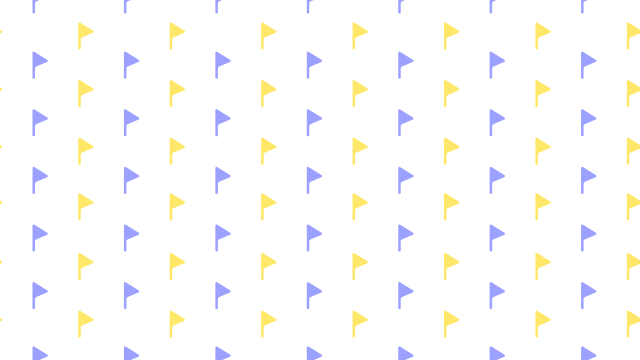
Write a Shadertoy shader that draws this pattern.

```glsl
// Staggered columns of small blue and yellow pennant flags on white.
#define VIEW_HEIGHT 432.0
#define COLUMN_PITCH (768.0 / 7.0)
#define ROW_PITCH 69.15
#define ROWS 6.0
#define MARGIN 18.0
#define POLE_RADIUS 1.5
#define POLE_FOOT 30.9
#define FILLET 2.0
#define BLUE_START vec2(39.0, 62.0)
#define YELLOW_START vec2(93.9, 27.0)
#define BLUE vec3(0.61, 0.63, 1.0)
#define YELLOW vec3(1.0, 0.91, 0.41)

float segmentDistance(vec2 p, vec2 a, vec2 b) {
    vec2 ab = b - a;
    return length(p - a - ab * clamp(dot(p - a, ab) / dot(ab, ab), 0.0, 1.0));
}

float cross2(vec2 a, vec2 b) {
    return a.x * b.y - a.y * b.x;
}

// Signed distance to a triangle whose corners run clockwise on screen, y down
float triangleDistance(vec2 p, vec2 a, vec2 b, vec2 c) {
    float edge = min(segmentDistance(p, a, b),
                 min(segmentDistance(p, b, c), segmentDistance(p, c, a)));
    float inside = min(cross2(b - a, p - a),
                   min(cross2(c - b, p - b), cross2(a - c, p - c)));
    return inside > 0.0 ? -edge : edge;
}

float smoothMin(float a, float b, float k) {
    float h = max(k - abs(a - b), 0.0) / k;
    return min(a, b) - 0.25 * h * h * k;
}

// Flag with its top left corner at the origin, y down
float flagDistance(vec2 p) {
    float r = POLE_RADIUS;
    float cloth = triangleDistance(p, vec2(r), vec2(16.8, 11.0), vec2(r, 17.5)) - r;
    float pole = segmentDistance(p, vec2(r, 12.0), vec2(r, POLE_FOOT)) - r;
    return max(smoothMin(cloth, pole, FILLET), -p.x);
}

// Columns repeat across; one row of each set sits off the even spacing
float flagSet(vec2 p, vec2 start, float oddRow, float oddShift) {
    vec2 q = p - start + MARGIN;
    q.x = mod(q.x, COLUMN_PITCH);
    q.y = mod(q.y, VIEW_HEIGHT);
    float row = min(floor(q.y / ROW_PITCH), ROWS - 1.0);
    q.y -= row * ROW_PITCH;
    if (row == oddRow) q.y -= oddShift;
    return flagDistance(q - MARGIN);
}

float coverage(float d, float pixel) {
    return clamp(0.5 - d / pixel, 0.0, 1.0);
}

void mainImage(out vec4 fragColor, in vec2 fragCoord) {
    float pixel = VIEW_HEIGHT / iResolution.y;
    vec2 p = vec2(fragCoord.x, iResolution.y - fragCoord.y) * pixel;

    float blueFlags = flagSet(p, BLUE_START, 5.0, 8.0);
    float yellowFlags = flagSet(p, YELLOW_START, 3.0, -2.4);

    vec3 color = vec3(1.0);
    color = mix(color, BLUE, coverage(blueFlags, pixel));
    color = mix(color, YELLOW, coverage(yellowFlags, pixel));
    fragColor = vec4(color, 1.0);
}
```
